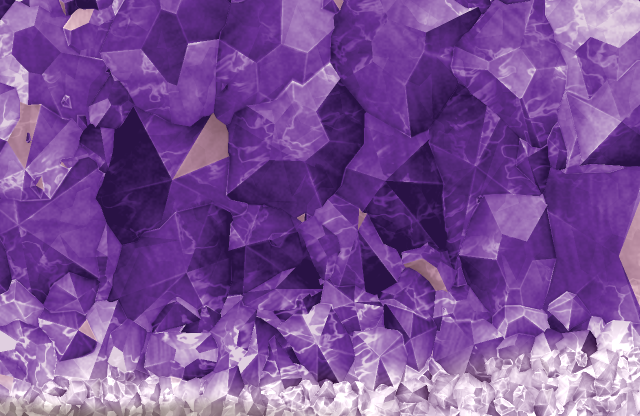
A WebGL 2 fragment shader for this texture:

```glsl
#version 300 es
precision highp float;
// A cluster of amethyst points above a crust of pale quartz.
// Irregular pyramids on three jittered grids compete by height; the winning
// facet is shaded by tilt, streaks, veils and ridges, then mapped to a violet ramp.
#define BIG_SCALE 3.9
#define MID_SCALE 8.5
#define TINY_SCALE 21.0
#define JITTER 0.7
#define EDGE_WIDTH 0.0045
#define AMBIENT 0.27
#define FACET_CONTRAST 0.40
#define LIGHT_DIR vec2(-0.45, 0.89)
#define TAN_SHARE 0.045

uniform vec2 u_resolution;
out vec4 fragColor;

struct Facet { float height, slope, ridge, gap, id, crystal; vec2 normal, local; };

float hash21(vec2 p) { return fract(sin(dot(p, vec2(127.1, 311.7))) * 43758.5); }
vec2 hash22(vec2 p) { return vec2(hash21(p), hash21(p + vec2(41.3, 17.9))); }

float noise(vec2 p) {
  vec2 i = floor(p), f = fract(p);
  f = f * f * (3.0 - 2.0 * f);
  return mix(mix(hash21(i), hash21(i + vec2(1, 0)), f.x),
             mix(hash21(i + vec2(0, 1)), hash21(i + vec2(1, 1)), f.x), f.y);
}

float fbm(vec2 p) {
  float sum = 0.0, amp = 0.53;
  for (int i = 0; i < 4; i++) {
    sum += amp * noise(p);
    p = mat2(1.6, 1.2, -1.2, 1.6) * p + 7.7;
    amp *= 0.5;
  }
  return sum;
}

// Highest facet among the pyramids of the neighbouring cells.
Facet topFacet(vec2 q, float seed) {
  Facet best = Facet(-20.0, 0.0, 0.0, 9.0, 0.0, 0.0, vec2(0), vec2(0));
  for (int j = -1; j <= 1; j++)
  for (int i = -1; i <= 1; i++) {
    vec2 cell = floor(q) + vec2(i, j);
    vec2 rnd = hash22(cell + seed);
    float kind = hash21(cell + seed + 7.3);
    vec2 v = (q - cell - 0.5 - JITTER * (rnd - 0.5)) * vec2(1.05, 0.86);
    // Some points are cut off by a flat top.
    float first = kind > 0.6 ? 0.36 : -9.0, second = -9.0, face = 9.0;
    vec2 normal = vec2(0);
    for (int k = 0; k < 6; k++) {
      vec2 h = hash22(cell * 1.7 + seed + float(k) * 3.1);
      float a = (float(k) + 0.75 * h.x) * 1.0472 + kind * 6.2832;
      vec2 n = vec2(cos(a), sin(a));
      float d = dot(v, n) / mix(0.34, 0.8, h.y);
      if (d > first) { second = first; first = d; face = float(k); normal = n; }
      else second = max(second, d);
    }
    float height = 0.9 * rnd.x - first - 4.0 * max(first - 1.0, 0.0);
    if (height > best.height) {
      float id = hash21(cell * 2.3 + seed + face * 5.7);
      best = Facet(height, first, first - second, height - best.height, id, kind, normal, v);
    } else best.gap = min(best.gap, best.height - height);
  }
  return best;
}

Facet higher(Facet a, Facet b) {
  float gap = abs(a.height - b.height);
  if (b.height > a.height) a = b;
  a.gap = min(a.gap, gap);
  return a;
}

float ramp(float a, float b, float t) { return clamp((t - a) / (b - a), 0.0, 1.0); }

vec3 violetRamp(float t) {
  vec3 c = mix(vec3(0.16, 0.07, 0.27), vec3(0.30, 0.15, 0.44), ramp(-0.05, 0.16, t));
  c = mix(c, vec3(0.41, 0.19, 0.58), ramp(0.16, 0.36, t));
  c = mix(c, vec3(0.55, 0.35, 0.67), ramp(0.36, 0.57, t));
  c = mix(c, vec3(0.68, 0.53, 0.76), ramp(0.57, 0.76, t));
  return mix(c, vec3(0.88, 0.81, 0.88), ramp(0.76, 0.97, t));
}

vec3 amethyst(vec2 p) {
  // Zones: small points low down, quartz crust at the base, rising to the right.
  float sway = noise(p * 4.0 + 3.0) - 0.5;
  float low = 1.0 - smoothstep(0.16, 0.36, p.y + 0.12 * sway);
  float crustTop = 0.09 + 0.10 * smoothstep(0.8, 1.5, p.x) + 0.10 * sway;
  float crust = 1.0 - smoothstep(-0.04, 0.05, p.y - crustTop);

  Facet mid = topFacet(p * MID_SCALE, 23.0);
  float inner = mid.id - 0.5;
  mid.height += mix(-0.7, 0.9, low);
  Facet f = higher(topFacet(p * BIG_SCALE, 4.0), mid);
  float scale = f.height == mid.height ? MID_SCALE : BIG_SCALE;
  if (crust > 0.0) {
    Facet tiny = topFacet(p * TINY_SCALE, 61.0);
    tiny.height += mix(-1.6, 1.5, crust);
    f = higher(f, tiny);
    if (f.height == tiny.height) scale = TINY_SCALE;
  }

  // Tone: dark hollow in the middle, lighter rim, random facets.
  float rim = smoothstep(0.25, 0.85, length((p - vec2(0.80, 0.60)) * vec2(0.85, 1.2)));
  float tone = AMBIENT + 0.27 * rim + 0.10 * low + 0.16 * crust;
  tone += FACET_CONTRAST * (f.id - 0.5) + 0.2 * (f.crystal - 0.5);
  tone += 0.09 * dot(f.normal, LIGHT_DIR) + 0.11 * inner;
  tone += 0.3 * dot(f.local, vec2(cos(f.id * 40.0), sin(f.id * 40.0)));
  tone -= 0.16 * smoothstep(0.55, 1.15, f.slope);

  // Growth streaks, cloudy veils, bright fractures and fine grain.
  float c = cos(f.id * 90.0), s = sin(f.id * 90.0);
  vec2 along = mat2(c, s, -s, c) * f.local;
  float cloud = fbm(p * 7.0 + f.id * 9.0);
  float fracture = 1.0 - abs(2.0 * fbm(p * vec2(17.0, 24.0) + cloud * 3.0 + f.id * 13.0) - 1.0);
  tone += 0.12 * (noise(along * vec2(4.0, 22.0) + f.id * 50.0) - 0.5);
  tone += 0.30 * (cloud - 0.5) + 0.10 * (fbm(p * 45.0) - 0.5);
  tone += (0.25 + 0.2 * low) * smoothstep(0.86, 1.0, fracture) * smoothstep(0.42, 0.68, cloud);
  tone += 0.07 * (noise(p * 190.0) - 0.5);

  // Lit ridges inside a point, broken rims and shade where points meet.
  float width = EDGE_WIDTH * scale;
  float broken = smoothstep(0.35, 0.75, noise(p * 14.0 + f.crystal * 30.0));
  tone += 0.16 * broken * (1.0 - smoothstep(0.0, width * 1.6, f.ridge));
  tone -= 0.10 * (1.0 - smoothstep(0.0, width * 9.0, f.gap));
  tone += 0.34 * broken * (1.0 - smoothstep(0.0, width * 2.2, f.gap));

  // Rare mirror facets in tan or white, then greyer crust and dull base rock.
  float pick = fract(f.id * 37.0 + f.crystal * 11.0);
  float glint = step(pick, TAN_SHARE) * (1.0 - crust);
  float white = step(1.0 - 0.035, pick) * smoothstep(0.2, 0.7, rim);
  vec3 color = violetRamp(tone + 0.35 * white);
  color = mix(color, vec3(0.72, 0.56, 0.58) + 0.35 * (tone - 0.35), 0.8 * glint);
  vec3 quartz = vec3(0.70, 0.60, 0.69) + vec3(0.75, 0.85, 0.75) * (tone - 0.56);
  color = mix(color, quartz, 0.75 * crust);
  float rock = (1.0 - smoothstep(0.0, 0.045, p.y + 0.05 * sway)) * (1.0 - smoothstep(0.3, 1.1, p.x));
  return mix(color, vec3(0.50, 0.44, 0.41) + 0.5 * (cloud - 0.5), 0.7 * rock);
}

void main() {
  // Four samples per pixel smooth every edge.
  vec3 sum = vec3(0);
  for (int i = 0; i < 4; i++) {
    vec2 offset = vec2(i & 1, i >> 1) * 0.5 - 0.25;
    sum += amethyst((gl_FragCoord.xy + offset) / u_resolution.y);
  }
  fragColor = vec4(clamp(sum * 0.25, 0.0, 1.0), 1.0);
}
```
